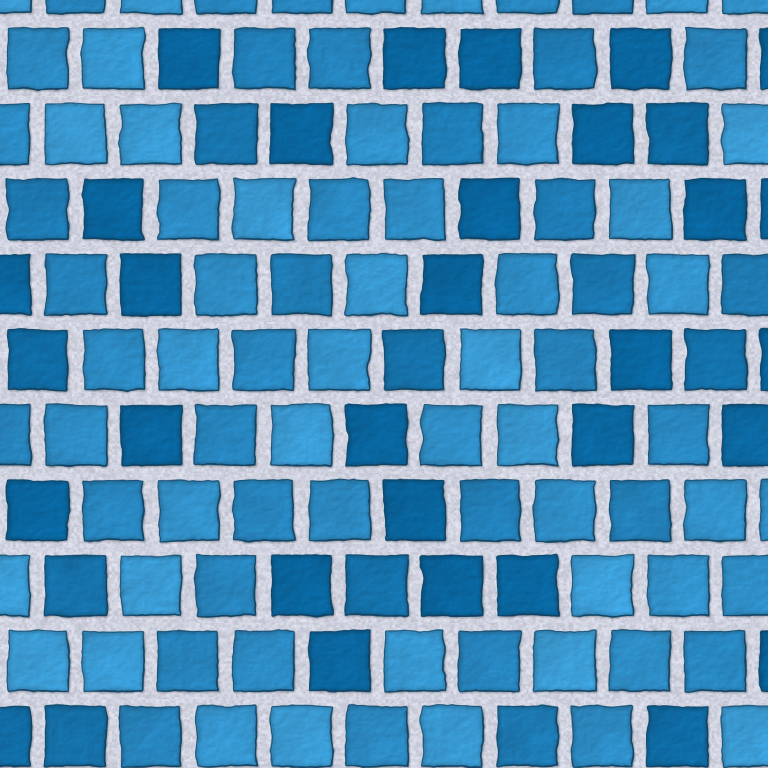
Give the GLSL for this texture, as a WebGL 2 fragment shader.

```glsl
#version 300 es
precision highp float;
// Staggered rows of hand-cut blue tiles set in pale speckled grout.

uniform vec2 u_resolution;
out vec4 fragColor;

// Layout, in tile pitches
const float TILES_ACROSS = 10.2;
const vec2 GRID_SHIFT = vec2(-0.005, 0.08);
const float HALF_TILE = 0.408;
const float CORNER = 0.022;
const float WOBBLE = 0.055;
const float LINE_WIDTH = 0.020;

// Surface
const float RELIEF_SCALE = 13.0;
const float RELIEF_STRENGTH = 0.19;
const float GRAIN_SCALE = 27.0;
const float GRAIN_STRENGTH = 0.11;
const vec2 LIGHT_DIR = vec2(-0.6, 0.8);

// Colours
const vec3 DEEP_BLUE = vec3(0.035, 0.395, 0.615);
const vec3 MID_BLUE = vec3(0.150, 0.515, 0.735);
const vec3 LIGHT_BLUE = vec3(0.235, 0.615, 0.835);
const vec3 EDGE_BLUE = vec3(0.070, 0.250, 0.370);
const vec3 GROUT = vec3(0.815, 0.825, 0.875);

float hash(vec2 p) {
    vec3 h = fract(vec3(p.xyx) * 0.1031);
    h += dot(h, h.yzx + 33.33);
    return fract((h.x + h.y) * h.z);
}

float noise(vec2 p) {
    vec2 i = floor(p), f = fract(p);
    f = f * f * (3.0 - 2.0 * f);
    return mix(mix(hash(i), hash(i + vec2(1, 0)), f.x),
               mix(hash(i + vec2(0, 1)), hash(i + vec2(1, 1)), f.x), f.y);
}

float fbm(vec2 p) {
    float sum = 0.0, amplitude = 0.5;
    for (int i = 0; i < 3; i++) {
        sum += amplitude * noise(p);
        p = p * 2.03 + 17.7;
        amplitude *= 0.5;
    }
    return sum;
}

float roundedBox(vec2 p, float halfSize, float radius) {
    vec2 q = abs(p) - halfSize + radius;
    return length(max(q, 0.0)) + min(max(q.x, q.y), 0.0) - radius;
}

// Slope of the fine surface bumps towards the light
float relief(vec2 p) {
    return fbm(p + LIGHT_DIR * 0.45) - fbm(p);
}

vec3 tileColour(vec2 id) {
    float tone = hash(id + 41.0);
    vec3 colour = mix(DEEP_BLUE, MID_BLUE, smoothstep(0.12, 0.52, tone));
    return mix(colour, LIGHT_BLUE, smoothstep(0.50, 1.0, tone));
}

void main() {
    vec2 p = gl_FragCoord.xy / u_resolution.y * TILES_ACROSS + GRID_SHIFT;
    float pixel = TILES_ACROSS / u_resolution.y;

    // Every second row slides by half a tile
    float row = floor(p.y);
    vec2 grid = p + vec2(0.5 * mod(row + 1.0, 2.0), 0.0);
    vec2 id = floor(grid);
    vec2 local = fract(grid) - 0.5;

    // Uneven outline, different for each tile
    vec2 seed = id * 7.3 + 60.0;
    vec2 warp = vec2(noise(local * vec2(2.0, 4.5) + seed),
                     noise(local * vec2(4.5, 2.0) + seed + 31.0)) - 0.5;
    vec2 ragged = vec2(noise(grid * 16.0 + 90.0), noise(grid * 16.0 + 150.0)) - 0.5;
    vec2 shape = local + warp * vec2(WOBBLE, WOBBLE * 0.6) + ragged * 0.014;
    float d = roundedBox(shape, HALF_TILE, CORNER);

    // Grout with fine grain and a faint contact shadow
    float grain = noise(grid * GRAIN_SCALE + 200.0) - 0.5;
    grain += 0.6 * (noise(grid * GRAIN_SCALE * 1.9 + 300.0) - 0.5);
    vec3 grout = GROUT + GRAIN_STRENGTH * grain;
    float shadow = roundedBox(shape - vec2(0.010, -0.012), HALF_TILE, CORNER);
    grout *= 1.0 - 0.18 * (1.0 - smoothstep(-0.01, 0.025, shadow));

    // Glaze: soft clouding, fine bumps and a gentle rise in tone
    vec3 tile = tileColour(id);
    float cloud = fbm(grid * 2.6 + seed) - 0.44;
    tile *= 1.0 + 0.16 * cloud + 0.05 * (local.x - local.y);
    tile *= 1.0 - RELIEF_STRENGTH * relief(grid * vec2(0.8, 1.1) * RELIEF_SCALE + 120.0);

    // Dark rim, heavier on the lower and right sides
    float lowerRight = smoothstep(-0.15, 0.25, max(shape.x, -shape.y) - max(-shape.x, shape.y));
    float width = LINE_WIDTH * mix(0.75, 1.15, lowerRight);
    float rim = smoothstep(-width - pixel * 0.6, -width + pixel * 0.6, d);
    float falloff = smoothstep(-0.085, 0.0, d);
    tile *= 1.0 - 0.16 * falloff;
    tile = mix(tile, EDGE_BLUE, rim * mix(0.60, 0.90, lowerRight));

    float coverage = 1.0 - smoothstep(-pixel * 0.7, pixel * 0.7, d);
    fragColor = vec4(mix(grout, tile, coverage), 1.0);
}
```
